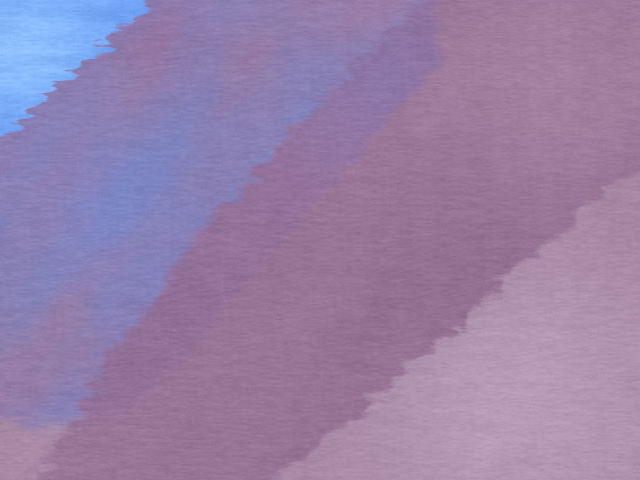
Reproduce this background procedurally as a Shadertoy shader.

```glsl
float hash(vec2 p) {
    return fract(sin(dot(p, vec2(127.1, 311.7))) * 43758.5453);
}

float noise(vec2 p) {
    vec2 i = floor(p), f = fract(p);
    f = f * f * (3.0 - 2.0 * f);
    return mix(mix(hash(i), hash(i + vec2(1, 0)), f.x),
               mix(hash(i + vec2(0, 1)), hash(i + vec2(1, 1)), f.x), f.y);
}

// Layered noise centred on zero
float fbm(vec2 p) {
    float sum = 0.0, weight = 0.5;
    for (int i = 0; i < 5; i++) {
        sum += weight * (noise(p) - 0.5);
        p = mat2(1.6, 1.2, -1.2, 1.6) * p + 7.3;
        weight *= 0.5;
    }
    return sum;
}

// Soft bump around a centre
float glow(vec2 p, vec2 centre, vec2 size) {
    vec2 d = (p - centre) / size;
    return exp(-dot(d, d));
}

void mainImage(out vec4 fragColor, in vec2 fragCoord) {
    vec2 p = fragCoord / iResolution.y;

    // Bristle streaks run sideways, blotches run along the strokes
    float bristle = fbm(p * vec2(9.0, 75.0));
    float ragged = fbm(p * vec2(22.0, 45.0) + 31.0);
    vec2 along = vec2(dot(p, vec2(0.68, 0.73)), dot(p, vec2(0.73, -0.68)));
    float blotch = fbm(along * vec2(4.0, 9.0) + 5.0);

    // Pale pink ground, brightest at the lower right
    vec3 color = mix(vec3(0.655, 0.535, 0.645), vec3(0.715, 0.605, 0.71),
                     glow(p, vec2(1.1, 0.12), vec2(0.32, 0.3)));
    color += 0.05 * blotch;

    // Violet blue wash
    vec3 wash = vec3(0.54, 0.50, 0.70);
    wash = mix(wash, vec3(0.48, 0.53, 0.79), 0.75 * glow(p, vec2(0.2, 0.57), vec2(0.17, 0.16)));
    wash = mix(wash, vec3(0.49, 0.51, 0.77), 0.7 * glow(along, vec2(0.48, 0.0), vec2(0.3, 0.07)));
    wash = mix(wash, vec3(0.56, 0.46, 0.65), 0.7 * glow(p, vec2(0.33, 0.93), vec2(0.1, 0.09)));
    wash = mix(wash, vec3(0.57, 0.49, 0.66), 0.7 * glow(p, vec2(0.05, 0.27), vec2(0.25, 0.12)));
    wash = mix(wash, vec3(0.60, 0.50, 0.68), 0.8 * glow(p, vec2(0.82, 1.0), vec2(0.16, 0.07)));
    wash += vec3(-0.14, 0.05, 0.14) * blotch;

    float washRight = min(0.16 + 0.87 * p.y, 0.92) - p.x + 0.05 * ragged;
    float washBottom = p.y - 0.128 + 0.02 * sin(p.x * 14.0) + 0.05 * ragged;
    float washCover = smoothstep(-0.018, 0.025, washRight)
                    * smoothstep(-0.015, 0.025, washBottom);
    color = mix(color, wash, washCover);

    // Bright blue corner with a torn, bristled edge
    float corner = 0.705 + 0.92 * p.x - p.y + 0.09 * bristle + 0.06 * ragged;
    vec3 sky = mix(vec3(0.43, 0.63, 0.96), vec3(0.56, 0.75, 1.0),
                   glow(p, vec2(0.04, 0.9), vec2(0.16, 0.13)));
    sky += 0.07 * bristle;
    color = mix(sky, color, smoothstep(-0.008, 0.008, corner));
    color = mix(color, vec3(0.54, 0.46, 0.66),
                0.45 * smoothstep(0.0, 0.012, corner) * smoothstep(0.09, 0.0, corner));

    // Mauve band, tinted violet where it overlaps the wash
    vec3 mauve = mix(vec3(0.592, 0.455, 0.59), vec3(0.635, 0.50, 0.62),
                     glow(p, vec2(1.15, 0.85), vec2(0.3, 0.2)));
    mauve = mix(mauve, vec3(0.58, 0.445, 0.58), 0.6 * glow(p, vec2(0.9, 0.42), vec2(0.25, 0.18)));
    vec3 overlap = mix(vec3(0.57, 0.44, 0.60), vec3(0.54, 0.455, 0.66),
                       glow(p, vec2(0.8, 0.83), vec2(0.18, 0.2)));
    mauve = mix(mauve, overlap, 0.9 * washCover) + 0.04 * blotch;

    float bandLeft = p.x - (0.08 + 0.5 * p.y + 0.3 * p.y * p.y) + 0.09 * ragged;
    float bandRight = 0.59 + 1.13 * p.x * 0.0 + 1.13 * p.y - p.x + 0.12 * ragged + 0.03 * bristle;
    float bandCover = smoothstep(-0.015, 0.025, bandLeft) * smoothstep(-0.012, 0.02, bandRight);
    color = mix(color, mauve, bandCover);

    // Paper grain: sideways fibres and fine speckle
    float fibre = fbm(p * vec2(55.0, 260.0));
    float speckle = noise(p * vec2(240.0, 340.0)) - 0.5;
    color += 0.075 * fibre + 0.025 * speckle + 0.025 * bristle;

    fragColor = vec4(clamp(color, 0.0, 1.0), 1.0);
}
```
